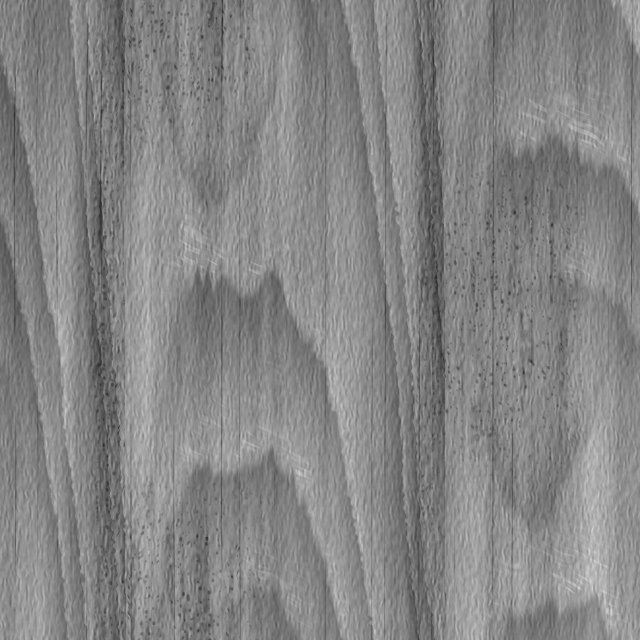
Reproduce this texture procedurally as a WebGL 2 fragment shader.

```glsl
#version 300 es
precision highp float;

#define BASE_TONE 0.602
#define RING_DARK 0.155
#define RIM_LIGHT 0.045
#define FIBRE_LIGHT 0.15
#define GRAIN 0.125
#define STREAK 0.08
#define MOTTLE 0.12
#define SPOT_DARK 0.17
#define CRACK_DARK 0.17
#define COLUMN_WIDTH 0.5
#define COLUMN_START 0.195
#define COLUMN_AXIS 0.165

uniform vec2 u_resolution;
out vec4 fragColor;

float hash(vec2 p) {
    vec3 q = fract(p.xyx * vec3(0.1031, 0.1030, 0.0973));
    q += dot(q, q.yzx + 33.33);
    return fract((q.x + q.y) * q.z);
}

float noise(vec2 p) {
    vec2 i = floor(p), f = fract(p);
    f = f * f * (3.0 - 2.0 * f);
    return mix(mix(hash(i), hash(i + vec2(1, 0)), f.x),
               mix(hash(i + vec2(0, 1)), hash(i + vec2(1, 1)), f.x), f.y);
}

// Short wavy vertical fibres lit from the side, centred on zero
float fineGrain(vec2 p) {
    p.x += 0.003 * noise(p * vec2(70.0, 95.0));
    vec2 q = p * vec2(330.0, 88.0);
    float relief = noise(q) - noise(q + vec2(0.9, 0.15));
    float detail = noise(p * vec2(430.0, 210.0) + 17.0) - 0.5;
    return relief + 0.4 * detail;
}

// Height of an arch below its apex: steep left flank, slanting right flank
float archDrop(float u) {
    return u > 0.0 ? pow(u / 0.27, 3.0) : pow(-u / 0.19, 5.0);
}

// Nested arches: x is the shade inside the edges, y the light rim outside
vec2 rings(float u, float y, vec2 p) {
    float wobble = 0.006 * (noise(p * vec2(9.0, 9.0)) - 0.5)
                 + 0.005 * (noise(p * vec2(90.0, 150.0)) - 0.5);
    float fingers = 0.05 * (noise(p * vec2(28.0, 3.0)) - 0.5)
                  + 0.035 * (noise(p * vec2(120.0, 9.0)) - 0.5);
    float drop = archDrop(u + wobble);
    float field = y - drop + fingers;
    float leftSide = smoothstep(-0.05, -0.15, u);
    float softness = 0.025 + 0.25 * leftSide;
    float fade = 0.19 + 0.06 * smoothstep(0.05, 0.2, u);
    vec2 sum = vec2(0);
    for (int k = 0; k < 3; k++) {
        bool innermost = k == 2;
        float apex = innermost ? 0.92 : 0.43 + 0.28 * float(k);
        float s = fract(field - apex);
        float weight = innermost ? 0.7 * (1.0 - smoothstep(0.05, 0.3, drop))
                                     * smoothstep(-0.06, 0.04, u) : 1.0;
        sum.x += weight * smoothstep(0.0, softness, s) * exp(-s / (innermost ? 0.08 : fade));
        sum.y += weight * exp((s - 1.0) / 0.06) * smoothstep(0.0, 0.02, 1.0 - s) * (1.0 - leftSide);
    }
    return sum;
}

// Dark pointed tongue closing the innermost ring
float tongue(float u, float y, vec2 p) {
    float du = u + 0.035 + 0.012 * (noise(p * vec2(20.0, 14.0)) - 0.5);
    float rise = (du > 0.0 ? 17.0 : 35.0) * du * du;
    float yc = fract(y + 0.5) - 0.5;
    float inside = 0.33 - rise - yc + 0.035 * (noise(p * vec2(80.0, 8.0)) - 0.5);
    return smoothstep(-0.01, 0.03, inside) * exp(-max(inside, 0.0) / 0.06)
         * (1.0 - smoothstep(0.14, 0.4, rise));
}

// Round specks strung loosely along vertical rows
float specks(vec2 p) {
    float shade = 0.0;
    p.x += 0.012 * noise(p * vec2(14.0, 9.0));
    p.y += 0.02 * noise(vec2(p.x * 60.0, 4.0));
    for (int k = 0; k < 2; k++) {
        vec2 size = k == 0 ? vec2(0.0147, 0.0123) : vec2(0.0093, 0.0079);
        vec2 cell = floor(p / size);
        vec2 seed = cell + 71.0 * float(k);
        float row = hash(vec2(cell.x, 5.0 + float(k)));
        vec2 centre = vec2(0.3 + 0.4 * fract(row * 7.0 + 0.3 * hash(seed + 3.0)),
                           0.28 + 0.44 * hash(seed + 9.0));
        vec2 d = (p / size - cell - centre) * size;
        float size01 = hash(seed + 21.0);
        float radius = mix(0.0008, 0.003, size01 * size01);
        float present = step(hash(seed), 0.12 + 0.5 * row * row);
        shade += present * (0.5 + 0.5 * size01)
               * (1.0 - smoothstep(radius * 0.3, radius + 0.001, length(d * vec2(1.0, 0.75))));
    }
    return min(shade, 1.0);
}

// Hairline cracks of uneven spacing and strength
float cracks(vec2 p) {
    float spacing = 0.037;
    float x = p.x / spacing + 0.12 * (noise(vec2(p.x * 3.0, p.y * 4.0)) - 0.5);
    float id = floor(x);
    float d = abs(fract(x) - 0.12 - 0.76 * hash(vec2(id, 2.0))) * spacing;
    float strength = hash(vec2(id, 11.0));
    float along = smoothstep(0.3, 0.7, noise(vec2(id * 7.3, p.y * 5.0)));
    return strength * along * (1.0 - smoothstep(0.0002, 0.0017, d));
}

void main() {
    vec2 p = gl_FragCoord.xy / u_resolution.y;
    p.y = 1.0 - p.y;

    // Columns, each dropped by half the height
    float shifted = (p.x - COLUMN_START + 0.004 * (noise(vec2(3.0, p.y * 5.0)) - 0.5)) / COLUMN_WIDTH;
    float u = fract(shifted) * COLUMN_WIDTH - COLUMN_AXIS;
    float y = p.y + 0.5 * floor(shifted) + 1.0;

    // Dark strip along the seam of the columns
    float strip = smoothstep(0.27, 0.30, u);
    vec2 ring = rings(u, y, p);
    float rim = min(ring.y, 1.0) * (1.0 - strip);
    float tone = BASE_TONE - RING_DARK * ring.x + RIM_LIGHT * rim;
    tone -= 0.12 * tongue(u, y, p) + 0.05 * strip;

    // Slanting pale fibres above the arches, finer along the flanks
    vec2 slant = vec2(p.x + 0.5 * p.y, p.y - 0.5 * p.x + 0.008 * noise(p * 40.0));
    float fibre = smoothstep(0.55, 0.9, noise(slant * vec2(28.0, 260.0)));
    fibre *= smoothstep(0.2, 0.6, noise(p * vec2(30.0, 26.0) + 5.0));
    float flank = smoothstep(0.1, 0.17, u);
    float flecks = smoothstep(0.5, 0.95, noise(p * vec2(270.0, 150.0) + 40.0));
    tone += FIBRE_LIGHT * mix(fibre, 0.7 * flecks, flank) * rim * smoothstep(-0.14, -0.08, u);

    // Broad mottling, streaks and grain
    tone += MOTTLE * (noise(p * vec2(14.0, 2.5) + 8.0) - 0.5);
    tone += 0.08 * (noise(p * vec2(27.0, 0.9) + 23.0) - 0.5);
    tone += STREAK * (noise(p * vec2(65.0, 2.0) + 31.0) - 0.5);
    tone += 0.03 * (noise(p * vec2(60.0, 22.0) + 13.0) - 0.5);
    tone += GRAIN * (1.1 + 0.3 * strip - 0.4 * min(ring.x, 1.0)) * fineGrain(p);

    // Weathered zone with specks and smears
    float s = fract(y - 0.6);
    float zone = smoothstep(0.08, 0.25, s) * (1.0 - smoothstep(0.5, 0.75, s))
               * (1.0 - smoothstep(0.0, 0.09, u));
    zone = max(zone, 0.75 * strip * smoothstep(0.35, 0.6, noise(p * vec2(5.0, 3.0))));
    float smear = smoothstep(0.5, 0.85, noise(p * vec2(130.0, 9.0) + 50.0))
                * noise(p * vec2(270.0, 130.0));
    tone -= zone * (SPOT_DARK * specks(p) + 0.15 * smear);
    tone -= CRACK_DARK * cracks(p);

    fragColor = vec4(vec3(clamp(tone, 0.2, 0.85)), 1.0);
}
```
